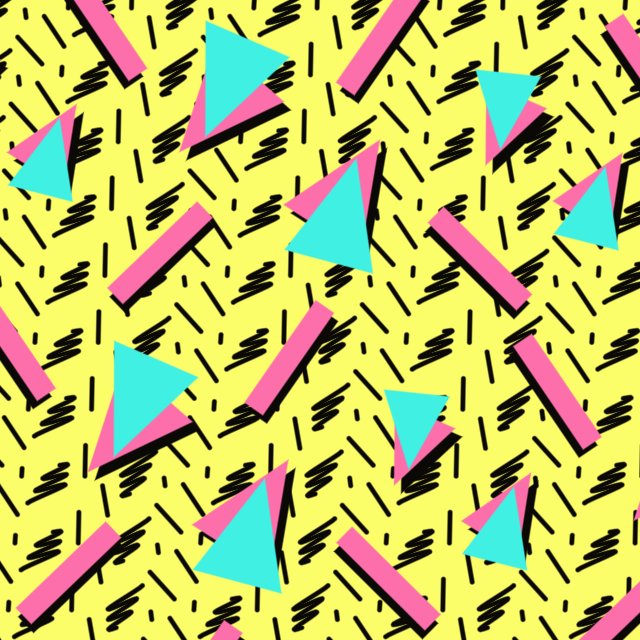
Give the GLSL for this pattern, as a WebGL 2 fragment shader.

```glsl
#version 300 es
precision highp float;
// Retro confetti: cyan and pink triangles and pink bars with shadows, over scribbles and dashes on yellow.

uniform vec2 u_resolution;
out vec4 fragColor;

const vec3 YELLOW = vec3(0.99, 0.995, 0.41);
const vec3 INK    = vec3(0.045, 0.035, 0.02);
const vec3 CYAN   = vec3(0.25, 0.94, 0.89);
const vec3 PINK   = vec3(0.99, 0.435, 0.67);

// Columns are the two steps of each repeating lattice.
const mat2 SHAPE_LATTICE = mat2(-0.143, -0.500, 0.853, -0.076);
const mat2 MARK_LATTICE  = mat2(-0.0104, -0.1045, 0.290, 0.0);

const float STROKE = 0.0037;
const float SCRIBBLE_TURNS = 17.1;
const int SCRIBBLE_STEPS = 34;

// Dashes: centre, half extent.
const vec4 DASHES[6] = vec4[6](
    vec4(0.444, 0.489, 0.0005, 0.024),
    vec4(0.475, 0.427, -0.004, 0.023),
    vec4(0.345, 0.471, 0.0004, 0.006),
    vec4(0.568, 0.456, -0.0008, 0.006),
    vec4(0.585, 0.503, -0.019, 0.021),
    vec4(0.623, 0.533, -0.0155, 0.0235));

// Triangles: centre, angle, scale.
const vec4 TRIANGLES[4] = vec4[4](
    vec4(0.365, 0.888, 2.733, 1.0),
    vec4(0.790, 0.846, 3.036, 0.72),
    vec4(0.528, 0.645, -0.262, 1.0),
    vec4(0.073, 0.737, -0.250, 0.73));

// Bars: centre, angle.
const vec3 BARS[4] = vec3[4](
    vec3(0.161, 0.964, 0.595),
    vec3(0.750, 0.596, 0.790),
    vec3(0.595, 0.941, -0.608),
    vec3(0.250, 0.605, -0.805));

// Offset from the nearest lattice copy of a centre.
vec2 nearestCopy(vec2 offset, mat2 lattice) {
    return offset - lattice * round(inverse(lattice) * offset);
}

vec2 toLocal(vec2 p, float angle) {
    float c = cos(angle), s = sin(angle);
    return mat2(c, -s, s, c) * p;
}

// Distance functions
float segmentDistance(vec2 p, vec2 a, vec2 b) {
    vec2 pa = p - a, ba = b - a;
    return length(pa - ba * clamp(dot(pa, ba) / dot(ba, ba), 0.0, 1.0));
}

float boxDistance(vec2 p, vec2 halfSize) {
    vec2 q = abs(p) - halfSize;
    return max(q.x, q.y);
}

float triangleDistance(vec2 p, float scale) {
    vec2 sideNormal = normalize(vec2(0.167, 0.0716));
    float side = dot(vec2(abs(p.x), p.y - 0.1115 * scale), sideNormal);
    return max(side, -p.y - 0.0557 * scale);
}

// A slanted zigzag that narrows from its tail to its curled end.
vec2 scribblePoint(float u) {
    float swing = -mix(0.0290, 0.0155, u) * cos(u * SCRIBBLE_TURNS);
    return vec2(swing + mix(-0.0045, 0.0140, u), 0.36 * swing + mix(-0.0230, 0.0245, u));
}

float scribbleDistance(vec2 p) {
    float d = 1.0;
    vec2 previous = scribblePoint(0.0);
    for (int i = 1; i <= SCRIBBLE_STEPS; i++) {
        vec2 current = scribblePoint(float(i) / float(SCRIBBLE_STEPS));
        d = min(d, segmentDistance(p, previous, current));
        previous = current;
    }
    return d;
}

vec3 paint(vec3 base, vec3 color, float d, float softness) {
    return mix(color, base, smoothstep(-softness, softness, d));
}

void main() {
    vec2 p = gl_FragCoord.xy / u_resolution.y;
    float softness = min(0.0019, 0.5 / u_resolution.y + 0.0009);

    // Ink marks: a scribble, its half-turned twin, and dashes
    vec2 scribble = nearestCopy(p - vec2(0.398, 0.561), MARK_LATTICE);
    vec2 twin = nearestCopy(p - vec2(0.526, 0.465), MARK_LATTICE);
    float marks = min(scribbleDistance(scribble), scribbleDistance(toLocal(twin, 3.29)));
    for (int i = 0; i < 6; i++) {
        vec2 q = nearestCopy(p - DASHES[i].xy, MARK_LATTICE);
        marks = min(marks, segmentDistance(q, -DASHES[i].zw, DASHES[i].zw));
    }
    vec3 color = paint(YELLOW, INK, marks - STROKE, softness);

    // Bars with shadows falling below them
    for (int i = 0; i < 4; i++) {
        float angle = BARS[i].z;
        vec2 q = toLocal(nearestCopy(p - BARS[i].xy, SHAPE_LATTICE), angle);
        vec2 shadow = vec2(-0.0125 * sign(angle), -0.007);
        vec2 halfSize = vec2(0.0176, 0.0975);
        color = paint(color, INK, boxDistance(q - shadow, halfSize), softness);
        color = paint(color, PINK, boxDistance(q, halfSize), softness);
    }

    // Triangle pairs: shadow, turned pink layer, cyan layer
    for (int i = 0; i < 4; i++) {
        float angle = TRIANGLES[i].z, scale = TRIANGLES[i].w;
        vec2 q = nearestCopy(p - TRIANGLES[i].xy, SHAPE_LATTICE);
        vec2 front = toLocal(q, angle);
        vec2 back = toLocal(front - scale * vec2(-0.006, 0.043), -0.31);
        vec2 shadow = toLocal(vec2(0.011, -0.013), angle - 0.31);
        color = paint(color, INK, triangleDistance(back - shadow, scale), softness);
        color = paint(color, PINK, triangleDistance(back, scale), softness);
        color = paint(color, CYAN, triangleDistance(front, scale), softness);
    }

    fragColor = vec4(color, 1.0);
}
```
